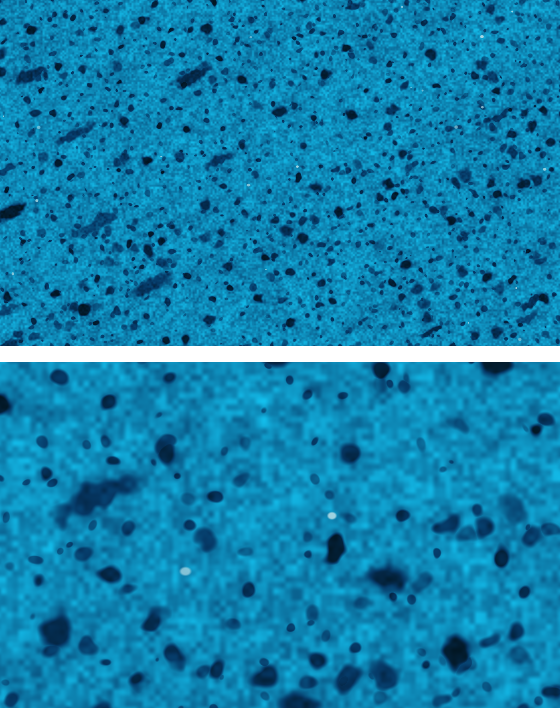
Top: the whole. Bottom: its middle third, enlarged.
A Shadertoy shader for this texture:

```glsl
vec3 hash3(vec2 cell, float seed) {
    uvec3 v = uvec3(ivec3(vec3(cell, seed))) * 1664525u + 1013904223u;
    v.x += v.y * v.z; v.y += v.z * v.x; v.z += v.x * v.y;
    v ^= v >> 16u;
    v.x += v.y * v.z; v.y += v.z * v.x; v.z += v.x * v.y;
    return vec3(v >> 8u) / 16777216.0;
}

float noise(vec2 p) {
    vec2 cell = floor(p), f = fract(p);
    f = f * f * (3.0 - 2.0 * f);
    float low = mix(hash3(cell, 1.0).x, hash3(cell + vec2(1, 0), 1.0).x, f.x);
    float high = mix(hash3(cell + vec2(0, 1), 1.0).x, hash3(cell + 1.0, 1.0).x, f.x);
    return mix(low, high, f.y);
}

// Scattered round hollows: x is the hole, y the soft shade around it
vec2 pits(vec2 p, float scale, float share, float roughness) {
    vec2 q = p * scale, cell = floor(q), result = vec2(0);
    for (int y = -1; y <= 1; y++)
    for (int x = -1; x <= 1; x++) {
        vec2 id = cell + vec2(x, y);
        vec3 place = hash3(id, scale);
        vec3 form = hash3(id, scale + 1.0);
        float crowd = 0.4 + 1.2 * noise(id * 5.0 / scale + scale);
        if (place.z > share * crowd) continue;
        vec2 offset = q - id - mix(vec2(0.15), vec2(0.85), place.xy);
        offset *= mix(vec2(0.85, 1.15), vec2(1.1, 0.9), form.z);
        float radius = mix(0.15, 0.4, form.x * form.x);
        float d = length(offset) + roughness;
        float depth = mix(0.45, 1.0, form.y);
        result = max(result, depth * vec2(
            1.0 - smoothstep(radius * 0.6, radius * 1.2, d),
            1.0 - smoothstep(radius * 0.5, radius * 2.0, d)));
    }
    return result;
}

void mainImage(out vec4 fragColor, in vec2 fragCoord) {
    vec2 p = fragCoord / iResolution.y;
    vec2 along = vec2(0.9, 0.44);
    vec2 warp = vec2(noise(p * 34.0), noise(p * 34.0 + 71.0)) - 0.5;
    vec2 bent = p + warp * 0.012;
    vec2 tilted = vec2(dot(bent, along), dot(bent, vec2(-along.y, along.x))) + 3.0;
    float rough = (noise(p * 95.0) - 0.5) * 0.18;

    // Holes in two sizes, and torn slits along the slope
    vec2 large = pits(tilted, 22.0, 0.45, rough);
    vec2 small = pits(tilted + 5.0, 41.0, 0.32, rough) * 0.8;
    vec2 slits = pits(tilted * vec2(0.27, 1.0), 19.0, 0.1, rough);
    vec2 hollow = max(max(large, small), slits);

    // Lumpy foam lit from the upper left, with fine grain
    vec2 toLight = vec2(-0.008, 0.01);
    float relief = noise(p * 26.0) - noise((p + toLight) * 26.0);
    float grain = 0.21 * (noise(p * 175.0) - 0.5) + 0.15 * (noise(p * 92.0 + 13.0) - 0.5);
    float green = 0.545 + grain + 0.08 * relief + 0.07 * (noise(p * 14.0) - 0.5);
    green -= 0.09 * hollow.y;
    green = mix(green, 0.1 + 0.2 * grain, hollow.x);

    // Blue ramp and rare pale flecks
    float blue = green + 0.18 * smoothstep(0.0, 0.25, green);
    vec3 color = vec3(0.1 * green, green, blue);
    float fleck = pits(p + 9.0, 70.0, 0.003, 0.0).x;
    color = mix(color, vec3(0.7, 0.86, 0.9), fleck);
    fragColor = vec4(clamp(color, 0.0, 1.0), 1.0);
}
```
